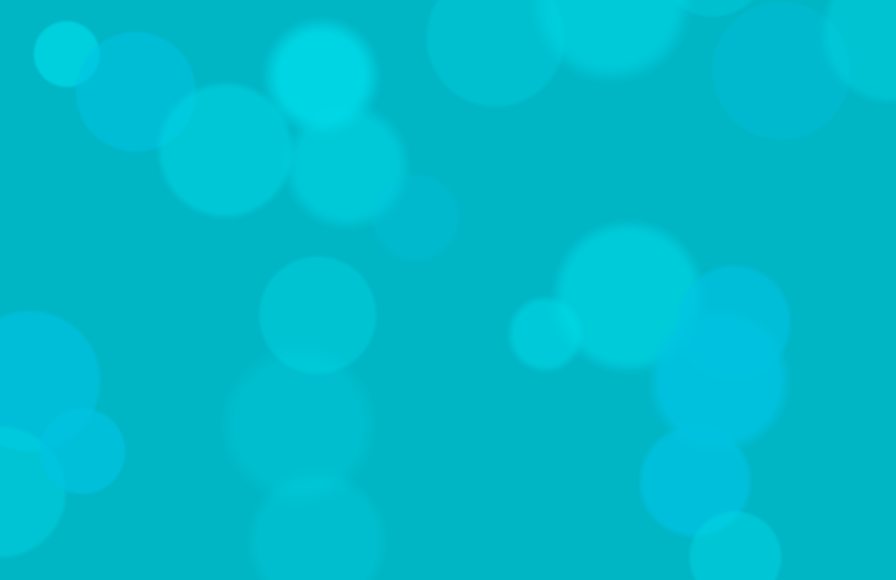
Reproduce this background procedurally as a Shadertoy shader.

```glsl
#define BASE_COLOR vec3(0.0, 0.71, 0.77)
#define AQUA_COLOR vec3(0.0, 0.85, 0.905)
#define BLUE_COLOR vec3(0.0, 0.765, 0.885)
#define BLUE_SHARE 0.4
#define RADIUS_RANGE vec2(0.055, 0.128)
#define BLUR_RANGE vec2(0.004, 0.024)
#define OPACITY_RANGE vec2(0.25, 0.9)
#define CELL_SIZE vec2(0.385, 0.5)
#define CHAIN_LENGTH 3
#define CHAIN_SPACING 0.85
#define SEED 7

// Integer hash giving three values in 0..1
vec3 hash3(ivec3 key) {
    uvec3 v = uvec3(key + SEED) * 1664525u + 1013904223u;
    v.x += v.y * v.z; v.y += v.z * v.x; v.z += v.x * v.y;
    v ^= v >> 16u;
    v.x += v.y * v.z; v.y += v.z * v.x; v.z += v.x * v.y;
    return vec3(v >> 8u) / 16777216.0;
}

float pick(vec2 range, float t) {
    return mix(range.x, range.y, t);
}

// Coverage of a disc with a blurred rim
float softDisc(vec2 p, vec2 center, float radius, float blur) {
    return 1.0 - smoothstep(radius - blur, radius + blur, distance(p, center));
}

// Overlapping discs, each placed beside the previous one
vec3 drawChain(vec3 color, vec2 p, ivec2 cell) {
    vec2 jitter = hash3(ivec3(cell, 100)).xy;
    vec2 center = (vec2(cell) + vec2(0.05, 0.5) + vec2(0.55, 0.45) * jitter) * CELL_SIZE;
    float lastRadius = 0.0;

    for (int i = 0; i < CHAIN_LENGTH; i++) {
        vec3 shape = hash3(ivec3(cell, 2 * i));
        vec3 look = hash3(ivec3(cell, 2 * i + 1));
        float radius = pick(RADIUS_RANGE, shape.x);

        // Chains drift down and to the right
        if (i > 0) {
            float angle = -0.7 + 2.6 * (shape.y - 0.5);
            center += CHAIN_SPACING * (lastRadius + radius) * vec2(cos(angle), sin(angle));
        }
        lastRadius = radius;

        float blur = pick(BLUR_RANGE, shape.z * shape.z);
        vec3 tint = look.x < BLUE_SHARE ? BLUE_COLOR : AQUA_COLOR;
        float opacity = pick(OPACITY_RANGE, look.y);
        color = mix(color, tint, opacity * softDisc(p, center, radius, blur));
    }
    return color;
}

void mainImage(out vec4 fragColor, in vec2 fragCoord) {
    vec2 p = fragCoord / iResolution.y;
    vec3 color = BASE_COLOR;

    for (int row = 0; row < 2; row++)
        for (int col = 0; col < 4; col++)
            color = drawChain(color, p, ivec2(col, row));

    fragColor = vec4(color, 1.0);
}
```
